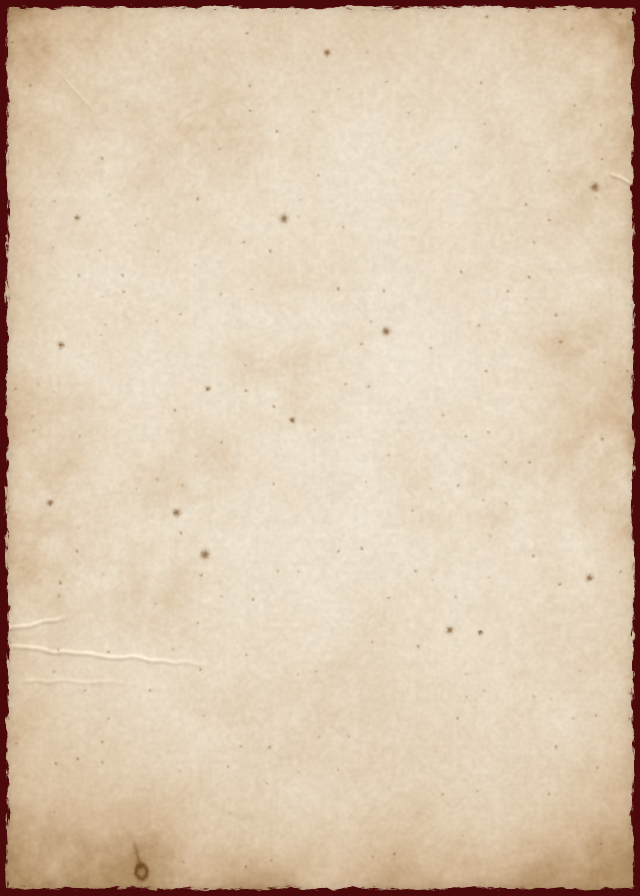
Give the GLSL for this texture, as a Shadertoy shader.

```glsl
// Aged parchment sheet with a torn, dark red border.
// An age field (edge fades, soft stains, gradient noise) drives a cream-to-brown
// ramp; flecks, creases, grain and a frayed edge distance are layered on top.

#define EDGE_WIDTH 0.0082
#define EDGE_FRAY 0.0075
#define BASE_AGE 0.05
#define MOTTLE 0.24
#define GRAIN 0.045
#define SPECK_CELLS 38.0
#define BORDER_COLOR vec3(0.30, 0.035, 0.045)
#define CREAM vec3(0.935, 0.89, 0.815)
#define SAND vec3(0.88, 0.80, 0.69)
#define TAN vec3(0.82, 0.71, 0.58)
#define UMBER vec3(0.70, 0.57, 0.41)

// Soft stains: centre, radius, strength.
const vec4 STAINS[12] = vec4[12](
    vec4(0.71, 0.48, 0.09, 0.42), vec4(0.69, 0.80, 0.08, 0.20),
    vec4(0.00, 0.41, 0.11, 0.36), vec4(0.175, 0.345, 0.04, 0.28),
    vec4(0.21, 0.465, 0.05, 0.20), vec4(0.635, 0.62, 0.035, 0.26),
    vec4(0.32, 0.60, 0.07, 0.16), vec4(0.22, 0.87, 0.10, 0.14),
    vec4(0.03, 0.96, 0.08, 0.22), vec4(0.69, 0.96, 0.09, 0.28),
    vec4(0.15, 0.02, 0.07, 0.20), vec4(0.52, 0.43, 0.07, 0.12));

// Larger flecks: centre, radius.
const vec3 FLECKS[14] = vec3[14](
    vec3(0.365, 0.941, 0.0032), vec3(0.317, 0.756, 0.0042),
    vec3(0.431, 0.630, 0.0040), vec3(0.068, 0.615, 0.0032),
    vec3(0.664, 0.791, 0.0044), vec3(0.326, 0.531, 0.0030),
    vec3(0.056, 0.439, 0.0030), vec3(0.232, 0.566, 0.0026),
    vec3(0.502, 0.297, 0.0034), vec3(0.536, 0.294, 0.0026),
    vec3(0.197, 0.428, 0.0040), vec3(0.229, 0.381, 0.0046),
    vec3(0.658, 0.355, 0.0036), vec3(0.086, 0.757, 0.0026));

vec2 hash2(vec2 cell) {
    vec3 h = fract(cell.xyx * vec3(0.1031, 0.1030, 0.0973));
    h += dot(h, h.yzx + 33.33);
    return fract((h.xx + h.yz) * h.zy);
}

float gradientDot(vec2 cell, vec2 offset) {
    return dot(hash2(cell) * 2.0 - 1.0, offset);
}

float noise(vec2 p) {
    vec2 i = floor(p), f = fract(p), e = vec2(1.0, 0.0);
    vec2 u = f * f * f * (f * (f * 6.0 - 15.0) + 10.0);
    return 1.4 * mix(mix(gradientDot(i, f), gradientDot(i + e, f - e), u.x),
        mix(gradientDot(i + e.yx, f - e.yx), gradientDot(i + 1.0, f - 1.0), u.x), u.y);
}

float fbm(vec2 p) {
    float sum = 0.0, amp = 0.6;
    for (int i = 0; i < 5; i++) {
        sum += amp * noise(p);
        p = mat2(1.6, 1.2, -1.2, 1.6) * p + 7.3;
        amp *= 0.56;
    }
    return sum;
}

float blob(vec2 d, float radius) {
    return exp(-dot(d, d) / (radius * radius));
}

// Signed depth past one frayed side; strokes run along the side.
float tornSide(float depth, float along, float seed) {
    float wave = noise(vec2(along * 16.0, seed));
    float strokes = fbm(vec2(along * 60.0, depth * 210.0 + seed));
    return depth - EDGE_WIDTH - EDGE_FRAY * (0.45 * wave + 0.75 * strokes);
}

// Lit ridge with a shadow below, along a wobbling line from a to b.
float crease(vec2 p, vec2 a, vec2 b) {
    float t = (p.x - a.x) / (b.x - a.x);
    float line = mix(a.y, b.y, t) + 0.004 * noise(vec2(p.x * 45.0, a.y * 90.0));
    float d = (p.y - line) / 0.0022;
    float span = smoothstep(0.0, 0.08, t) * smoothstep(1.0, 0.6, t);
    return span * (exp(-d * d) - 0.8 * exp(-(d + 1.7) * (d + 1.7)));
}

vec3 paperRamp(float age) {
    float a = clamp(age, 0.0, 1.0) * 3.0;
    vec3 c = mix(CREAM, SAND, min(a, 1.0));
    c = mix(c, TAN, clamp(a - 1.0, 0.0, 1.0));
    return mix(c, UMBER, clamp(a - 2.0, 0.0, 1.0));
}

void mainImage(out vec4 fragColor, in vec2 fragCoord) {
    float pixel = 1.0 / iResolution.y;
    vec2 p = fragCoord * pixel;
    vec2 far = vec2(iResolution.x * pixel, 1.0) - p;

    // Age: fading sides, broad vignette, mottling and stains
    float cloud = fbm(p * 6.0 + 3.1), patchy = fbm(p * 21.0);
    vec2 offCentre = p - vec2(0.41, 0.52);
    float age = BASE_AGE + 0.5 * dot(offCentre, offCentre);
    age += (0.38 * exp(-p.x / 0.045) + 0.30 * exp(-far.x / 0.045)
        + 0.24 * exp(-far.y / 0.05) + 0.72 * exp(-p.y / 0.085)) * (1.0 + 0.7 * cloud);
    age += MOTTLE * (0.6 * cloud + 0.45 * patchy);
    for (int i = 0; i < 12; i++) {
        float ragged = clamp(0.8 + 0.9 * cloud + 1.1 * patchy, 0.0, 2.0);
        age += STAINS[i].w * ragged * blob(p - STAINS[i].xy, STAINS[i].z);
    }

    // Faint slanted rubbing near the upper left
    float rub = noise(mat2(0.8, -0.6, 0.6, 0.8) * p * vec2(75.0, 150.0));
    age += 0.22 * max(rub, 0.0) * blob(p - vec2(0.22, 0.86), 0.045);
    vec3 color = paperRamp(age);

    // Fibre grain
    color += GRAIN * (0.6 * noise(p * 190.0) + 0.5 * noise(p * 95.0 + 4.0));

    // Flecks and scattered specks
    float fleck = 0.0;
    vec2 rough = p + 0.0014 * vec2(noise(p * 260.0), noise(p * 260.0 + 9.0));
    for (int i = 0; i < 14; i++)
        fleck += 0.65 * blob(rough - FLECKS[i].xy, FLECKS[i].z);
    vec2 cell = floor(p * SPECK_CELLS), rnd = hash2(cell + 51.0);
    vec2 spot = (cell + 0.2 + 0.6 * hash2(cell + 17.0)) / SPECK_CELLS;
    fleck += step(0.84, rnd.x) * (0.12 + 0.25 * rnd.y) * blob(rough - spot, 0.0017);

    // Dark drip and ring at the bottom left
    vec2 drip = rough - vec2(0.158, 0.027);
    float ring = abs(length(drip * vec2(1.0, 0.8)) - 0.006) / 0.0025;
    fleck += 0.65 * exp(-ring * ring) + 0.3 * blob(drip, 0.008);
    float tail = (drip.x + 0.25 * drip.y) / 0.0028;
    fleck += 0.45 * exp(-tail * tail) * smoothstep(0.0, 0.008, drip.y)
        * smoothstep(0.045, 0.015, drip.y);
    color = mix(color, vec3(0.40, 0.25, 0.10), clamp(fleck, 0.0, 0.85));

    // Creases
    float fold = crease(p, vec2(0.004, 0.299), vec2(0.085, 0.314))
        + crease(p, vec2(0.004, 0.280), vec2(0.26, 0.257))
        + 0.5 * crease(p, vec2(0.02, 0.243), vec2(0.16, 0.238))
        + crease(p, vec2(0.68, 0.809), vec2(0.715, 0.790))
        + 0.4 * crease(p, vec2(0.068, 0.918), vec2(0.11, 0.872));
    color += 0.09 * fold;

    // Torn border
    float inside = min(min(tornSide(p.x, p.y, 2.3), tornSide(far.x, p.y, 31.7)),
        min(tornSide(p.y, p.x, 57.1), tornSide(far.y, p.x, 83.9)));
    color *= 1.0 - 0.10 * exp(-max(inside, 0.0) / 0.004);
    color = mix(BORDER_COLOR, color, smoothstep(-pixel, pixel, inside));
    fragColor = vec4(clamp(color, 0.0, 1.0), 1.0);
}
```
